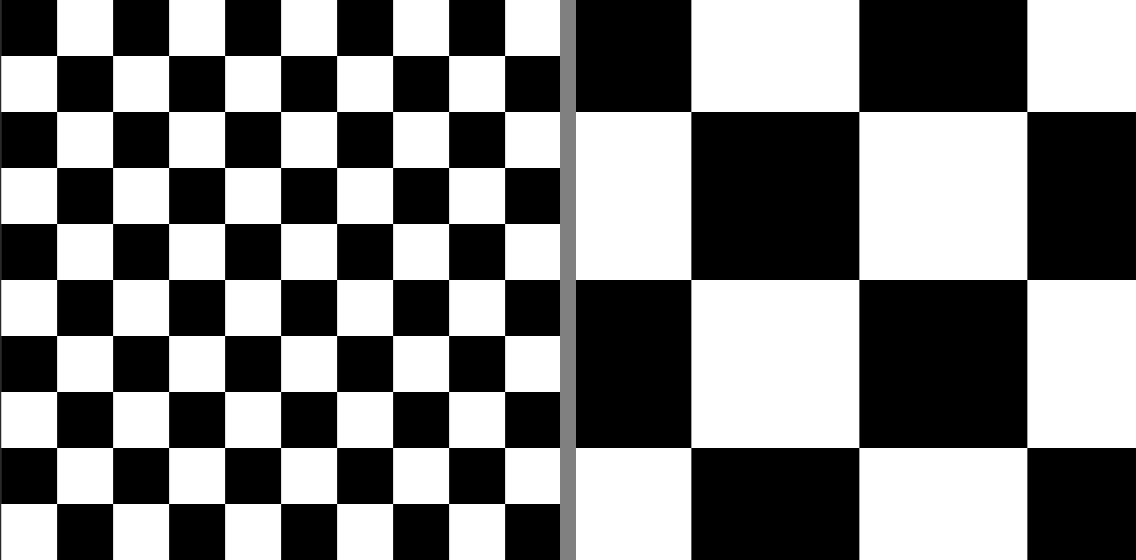
Left, the full canvas; right, a detail of the centre.
Reproduce this pattern procedurally as a WebGL 2 fragment shader.

```glsl
#version 300 es
precision highp float;

uniform vec2 u_resolution;
out vec4 fragColor;

// Square wave of period 2 per axis, from -1 to 1, softened over one pixel
vec2 squareWave(vec2 p, vec2 pixel) {
    vec2 edgeDistance = abs(mod(p - 0.5, 2.0) - 1.0) - 0.5;
    return 2.0 * clamp(edgeDistance / pixel, -0.5, 0.5);
}

void main() {
    // Ten squares across and down
    vec2 cell = 10.0 * gl_FragCoord.xy / u_resolution;
    vec2 pixel = 10.0 / u_resolution;

    // Checks, shifted right by the width of the margin line
    float marginWidth = 0.02;
    vec2 wave = squareWave(cell - vec2(marginWidth, 0.0), pixel);
    vec3 color = vec3(0.5 + 0.5 * wave.x * wave.y);

    // Thin dark line along the left margin
    vec3 marginGray = vec3(0.16);
    float margin = clamp((marginWidth - cell.x) / pixel.x + 0.5, 0.0, 1.0);
    color = mix(color, marginGray, margin);

    fragColor = vec4(color, 1.0);
}
```
